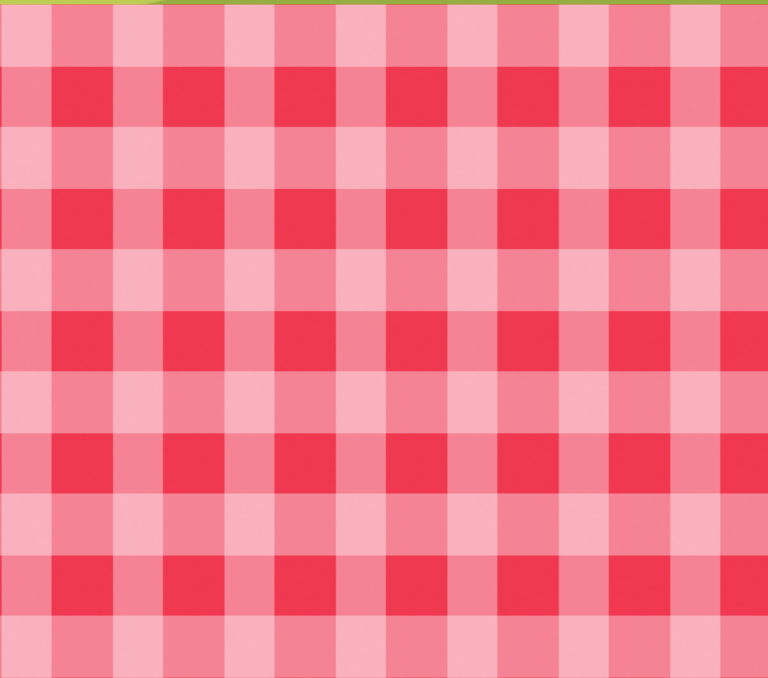
This pattern is drawn by a Shadertoy shader. Its source:

```glsl
// Red and pink gingham cloth with a thin green band along the top edge.

const vec3 LIGHT_PINK = vec3(0.977, 0.698, 0.742);
const vec3 MID_PINK   = vec3(0.960, 0.514, 0.582);
const vec3 RED        = vec3(0.940, 0.222, 0.312);
const vec3 LIME       = vec3(0.74, 0.80, 0.33);
const vec3 LEAF_GREEN = vec3(0.59, 0.68, 0.25);

// Stripe layout in canvas fractions: x across, y down from the top.
const vec2 PERIOD = vec2(0.14512, 0.18020);
const vec2 WIDTH  = vec2(0.0801, 0.0887);
const vec2 START  = vec2(0.0671, 0.0985);
const float SOFTNESS = 0.0013;

vec2 hashGradient(vec2 cell) {
    vec2 k = vec2(dot(cell, vec2(127.1, 311.7)), dot(cell, vec2(269.5, 183.3)));
    return 2.0 * fract(sin(k) * 43758.5) - 1.0;
}

float gradientNoise(vec2 p) {
    vec2 i = floor(p), f = fract(p);
    vec2 u = f * f * f * (f * (f * 6.0 - 15.0) + 10.0);
    float a = dot(hashGradient(i), f);
    float b = dot(hashGradient(i + vec2(1, 0)), f - vec2(1, 0));
    float c = dot(hashGradient(i + vec2(0, 1)), f - vec2(0, 1));
    float d = dot(hashGradient(i + vec2(1, 1)), f - vec2(1, 1));
    return mix(mix(a, b, u.x), mix(c, d, u.x), u.y);
}

// Coverage of a repeating stripe that begins at start.
float stripe(float x, float start, float width, float period, float blur) {
    float phase = fract((x - start - 0.5 * width) / period + 0.5) - 0.5;
    float edge = abs(phase) * period - 0.5 * width;
    return 1.0 - smoothstep(-blur, blur, edge);
}

// Two crossing sets of stripes: none, one or both cover each point.
vec3 gingham(vec2 p, vec2 blur) {
    float column = stripe(p.x, START.x, WIDTH.x, PERIOD.x, blur.x);
    float row = stripe(p.y, START.y, WIDTH.y, PERIOD.y, blur.y);
    vec3 betweenRows = mix(LIGHT_PINK, MID_PINK, column);
    vec3 onRow = mix(MID_PINK, RED, column);
    return mix(betweenRows, onRow, row);
}

// Green band whose lime end tapers along a shallow diagonal.
vec3 addTopBand(vec3 cloth, vec2 p, float height, float blur) {
    float taper = 0.215 - 4.0 * p.y;
    vec3 band = mix(LIME, LEAF_GREEN, smoothstep(-0.01, 0.01, p.x - taper));
    float cover = 1.0 - smoothstep(height - blur, height + blur, p.y);
    return mix(cloth, band, cover);
}

void mainImage(out vec4 fragColor, in vec2 fragCoord) {
    vec2 p = fragCoord / iResolution.xy;
    p.y = 1.0 - p.y;
    vec2 blur = max(vec2(SOFTNESS), 0.7 / iResolution.xy);

    vec3 color = gingham(p, blur);
    color += 0.006 * gradientNoise(p * vec2(150.0, 132.0)); // faint mottling
    color = addTopBand(color, p, 0.0066, blur.y);

    fragColor = vec4(color, 1.0);
}
```
